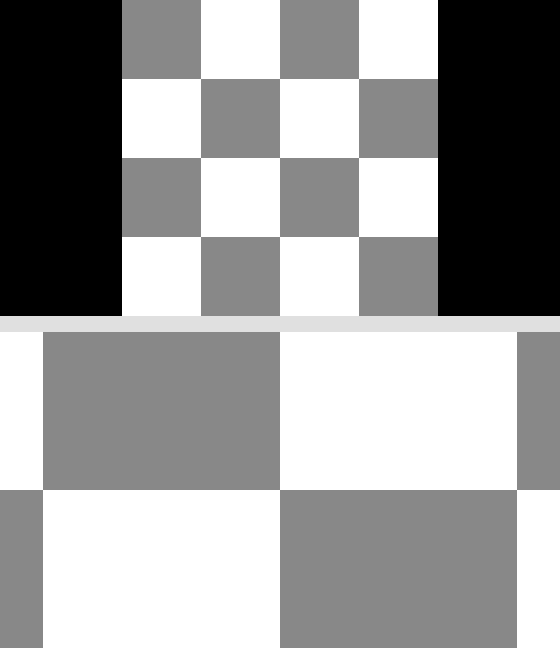
Top: the whole. Bottom: its middle third, enlarged.
Give the GLSL for this pattern, as a WebGL 1 fragment shader.

```glsl
precision highp float;

uniform vec2 u_resolution;

#define CELLS 4.0
#define BACKGROUND vec3(0.0)
#define DARK_CELL vec3(0.533)
#define LIGHT_CELL vec3(1.0)

// Square wave of period 2: +1 on even cells, -1 on odd cells, soft over one pixel
vec2 cellSign(vec2 p, float pixel) {
    vec2 triangle = 0.5 - abs(mod(p + 0.5, 2.0) - 1.0);
    return clamp(triangle / (0.5 * pixel), -1.0, 1.0);
}

void main() {
    // Cell units: the board spans the full canvas height, centred across
    float pixel = CELLS / u_resolution.y;
    vec2 p = (gl_FragCoord.xy - 0.5 * u_resolution) * pixel + 0.5 * CELLS;

    // Checker: light where both cell parities agree
    vec2 parity = cellSign(p, pixel);
    float light = 0.5 + 0.5 * parity.x * parity.y;
    vec3 board = mix(DARK_CELL, LIGHT_CELL, light);

    // Side bars
    float sideDistance = abs(p.x - 0.5 * CELLS) - 0.5 * CELLS;
    float inside = clamp(0.5 - sideDistance / pixel, 0.0, 1.0);

    gl_FragColor = vec4(mix(BACKGROUND, board, inside), 1.0);
}
```
